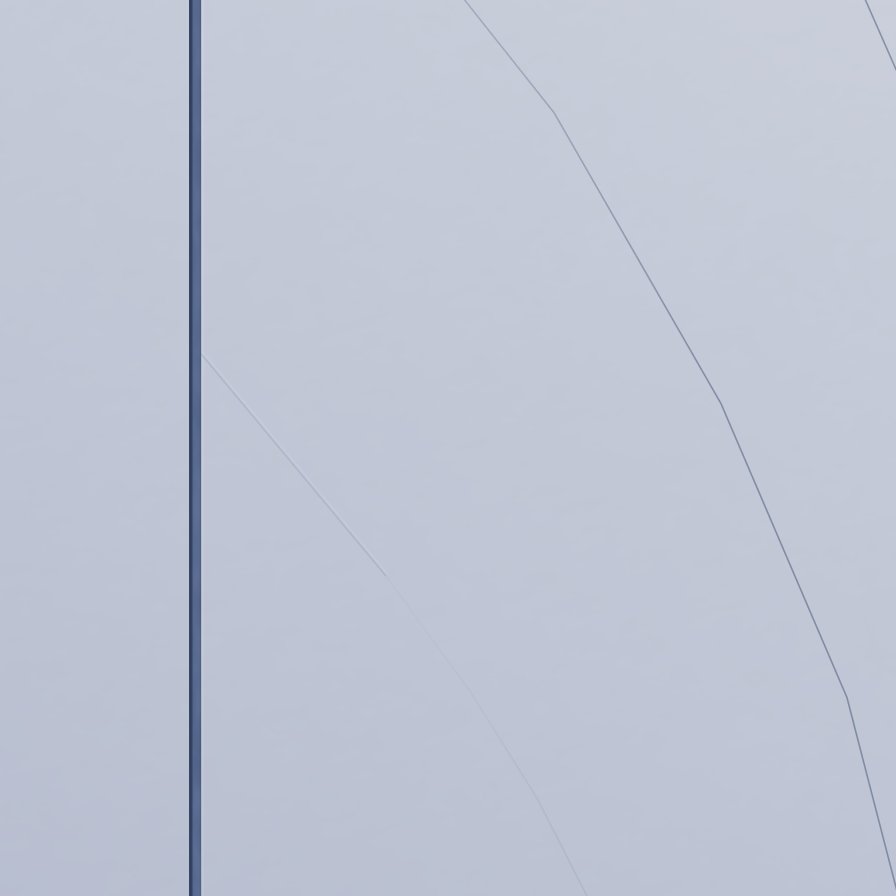
Reproduce this texture procedurally as a Shadertoy shader.

```glsl
// Pale blue-grey plaster wall with a dark vertical groove and fine bent cracks.
#define GROOVE_LEFT 0.2110
#define GROOVE_RIGHT 0.2245
#define CRACK_HALF_WIDTH 0.0009
#define GRAIN_AMOUNT 0.008
#define WALL_LOW vec3(0.718, 0.744, 0.812)
#define WALL_HIGH vec3(0.792, 0.812, 0.858)
#define GROOVE_BODY vec3(0.345, 0.415, 0.560)
#define GROOVE_SHADE vec3(0.185, 0.245, 0.370)
#define CRACK_COLOR vec3(0.460, 0.510, 0.610)

float hash(vec2 p) {
    return fract(sin(dot(p, vec2(127.1, 311.7))) * 43758.5453);
}

float valueNoise(vec2 p) {
    vec2 cell = floor(p), f = fract(p);
    f = f * f * (3.0 - 2.0 * f);
    return mix(mix(hash(cell), hash(cell + vec2(1, 0)), f.x),
               mix(hash(cell + vec2(0, 1)), hash(cell + vec2(1, 1)), f.x), f.y);
}

float fbm(vec2 p) {
    float sum = 0.0, weight = 0.5;
    for (int i = 0; i < 4; i++) {
        sum += weight * valueNoise(p);
        p = mat2(1.6, 1.2, -1.2, 1.6) * p + 7.3;
        weight *= 0.5;
    }
    return sum;
}

float segmentDistance(vec2 p, vec2 a, vec2 b) {
    vec2 ab = b - a;
    float t = clamp(dot(p - a, ab) / dot(ab, ab), 0.0, 1.0);
    return length(p - a - ab * t);
}

// Smoothed coverage of a thin line at distance d.
float stroke(float d, float halfWidth, float pixel) {
    return clamp((halfWidth - d) / pixel + 0.5, 0.0, 1.0);
}

// Smoothed coverage of the vertical strip between two edges.
float strip(float x, float left, float right, float pixel) {
    return clamp((x - left) / pixel + 0.5, 0.0, 1.0)
         * clamp((right - x) / pixel + 0.5, 0.0, 1.0);
}

void mainImage(out vec4 fragColor, in vec2 fragCoord) {
    vec2 uv = fragCoord / iResolution.xy;
    float pixel = 1.0 / iResolution.y;

    // Wall: diagonal light with soft, slightly slanted grain
    float light = 0.06 + 0.62 * uv.y + 0.30 * uv.x;
    vec3 color = mix(WALL_LOW, WALL_HIGH, light);
    vec2 slanted = vec2(uv.x + 0.4 * uv.y, uv.y - 0.3 * uv.x);
    color += GRAIN_AMOUNT * (fbm(slanted * vec2(45.0, 75.0)) - 0.47);
    color += 0.5 * GRAIN_AMOUNT * (fbm(uv * 7.0) - 0.47);

    // Long crack, stronger towards its lower end
    const vec2 bends[5] = vec2[5](vec2(0.517, 1.002), vec2(0.6185, 0.874),
        vec2(0.8047, 0.5495), vec2(0.9453, 0.2214), vec2(1.003, -0.002));
    float longCrack = 1.0;
    for (int i = 0; i < 4; i++)
        longCrack = min(longCrack, segmentDistance(uv, bends[i], bends[i + 1]));
    float strength = mix(0.85, 0.45, smoothstep(0.5, 1.0, uv.y));
    color = mix(color, CRACK_COLOR, strength * stroke(longCrack, CRACK_HALF_WIDTH, pixel));

    // Short crack in the upper right corner
    float cornerCrack = segmentDistance(uv, vec2(0.965, 1.002), vec2(1.002, 0.918));
    color = mix(color, CRACK_COLOR, 0.8 * stroke(cornerCrack, CRACK_HALF_WIDTH, pixel));

    // Faint crack with a pale upper lip, fading into a hairline
    vec2 start = vec2(0.224, 0.6055), middle = vec2(0.430, 0.358);
    float faint = segmentDistance(uv, start, middle);
    float lip = segmentDistance(uv - vec2(0.0022, 0.0018), start, middle);
    color += 0.018 * stroke(lip, CRACK_HALF_WIDTH, pixel);
    color = mix(color, CRACK_COLOR, 0.23 * stroke(faint, CRACK_HALF_WIDTH, pixel));
    float hairline = min(segmentDistance(uv, middle, vec2(0.525, 0.228)),
                     min(segmentDistance(uv, vec2(0.525, 0.228), vec2(0.600, 0.108)),
                         segmentDistance(uv, vec2(0.600, 0.108), vec2(0.656, -0.002))));
    float hairlineStrength = mix(0.18, 0.06, smoothstep(0.0, 0.3, uv.y));
    color = mix(color, CRACK_COLOR, hairlineStrength * stroke(hairline, CRACK_HALF_WIDTH, pixel));

    // Groove: pale right rim, mottled blue body, dark left side
    color += 0.02 * strip(uv.x, GROOVE_RIGHT, GROOVE_RIGHT + 0.003, pixel);
    vec3 groove = GROOVE_BODY + 0.07 * (fbm(uv * vec2(90.0, 28.0)) - 0.47);
    groove = mix(GROOVE_SHADE, groove, smoothstep(0.002, 0.0055, uv.x - GROOVE_LEFT));
    groove *= 1.0 - 0.12 * smoothstep(0.0105, 0.0135, uv.x - GROOVE_LEFT);
    color = mix(color, groove, strip(uv.x, GROOVE_LEFT, GROOVE_RIGHT, pixel));

    fragColor = vec4(color, 1.0);
}
```
